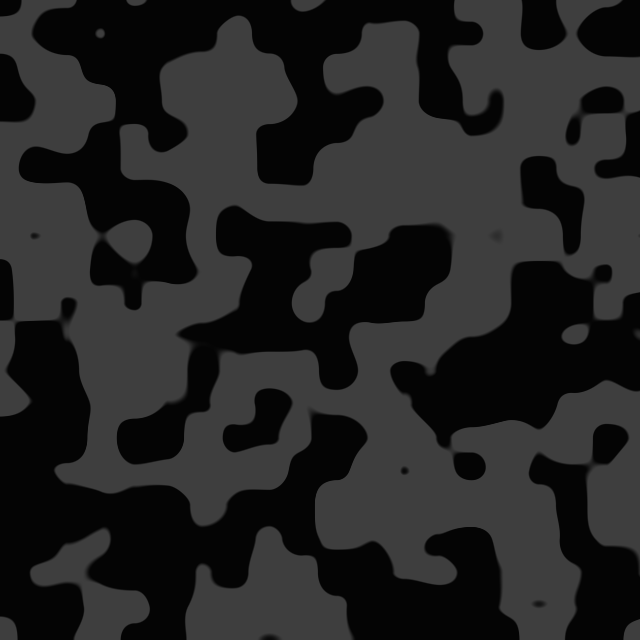
This pattern is drawn by a WebGL 1 fragment shader. Its source:

```glsl
precision highp float;
// Two-tone camouflage: soft-edged charcoal and black blotches from layered value noise.

uniform vec2 u_resolution;

const vec3 BLACK = vec3(0.016);
const vec3 CHARCOAL = vec3(0.243);
const float COARSE_CELLS = 9.5;   // lattice cells across the canvas
const float FINE_CELLS = 19.0;
const float FINE_SHARE = 0.56;    // weight of the fine layer
const float THRESHOLD = 0.5;      // balance between the two tones
const float EDGE_SOFTNESS = 0.012; // half width of the edge, in noise units
const vec2 COARSE_SEED = vec2(17.0, 43.0);
const vec2 FINE_SEED = vec2(71.0, 29.0);

// Pseudo-random value from 0 to 1 for a lattice point
float hash(vec2 p) {
    vec3 q = fract(p.xyx * 0.1031);
    q += dot(q, q.yzx + 33.33);
    return fract((q.x + q.y) * q.z);
}

// Lattice values blended with a smooth cubic
float valueNoise(vec2 p) {
    vec2 cell = floor(p);
    vec2 f = fract(p);
    vec2 blend = f * f * (3.0 - 2.0 * f);
    float bottom = mix(hash(cell), hash(cell + vec2(1.0, 0.0)), blend.x);
    float top = mix(hash(cell + vec2(0.0, 1.0)), hash(cell + vec2(1.0)), blend.x);
    return mix(bottom, top, blend.y);
}

void main() {
    vec2 uv = gl_FragCoord.xy / min(u_resolution.x, u_resolution.y);

    // Large patches with a finer layer that shapes their outlines
    float coarse = valueNoise(uv * COARSE_CELLS + COARSE_SEED);
    float fine = valueNoise(uv * FINE_CELLS + FINE_SEED);
    float field = mix(coarse, fine, FINE_SHARE);

    // Soft threshold: the edge blurs where the field is nearly flat
    float tone = smoothstep(THRESHOLD - EDGE_SOFTNESS, THRESHOLD + EDGE_SOFTNESS, field);
    gl_FragColor = vec4(mix(BLACK, CHARCOAL, tone), 1.0);
}
```
